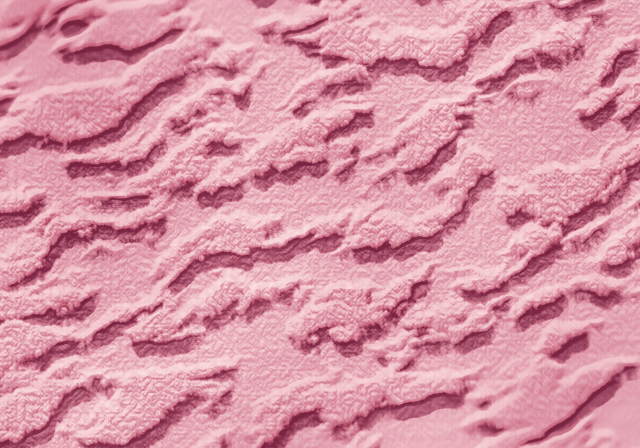
This texture is drawn by a WebGL 2 fragment shader. Its source:

```glsl
#version 300 es
precision highp float;

uniform vec2 u_resolution;
out vec4 fragColor;

vec2 gradientAt(vec2 cell) {
    uvec2 k = uvec2(ivec2(cell)) * uvec2(1597u, 51749u);
    uint n = (k.x ^ k.y) * 277803u;
    n = (n ^ (n >> 15u)) * 739393u;
    n ^= n >> 13u;
    float angle = float(n & 65535u) / 65536.0 * 6.2832;
    return vec2(cos(angle), sin(angle));
}

float noise(vec2 p) {
    vec2 i = floor(p), f = p - i;
    vec2 u = f * f * f * (f * (f * 6.0 - 15.0) + 10.0);
    vec2 e = vec2(1.0, 0.0);
    float low = mix(dot(gradientAt(i), f), dot(gradientAt(i + e.xy), f - e.xy), u.x);
    float high = mix(dot(gradientAt(i + e.yx), f - e.yx), dot(gradientAt(i + e.xx), f - e.xx), u.x);
    return mix(low, high, u.y) * 1.4;
}

// Returns total height, ridge mask and crumb height
vec3 surface(vec2 p, float focus) {
    // Ragged coordinates running along the scraped ridges
    vec2 q = mat2(0.92, -0.39, 0.39, 0.92) * p;
    q += 0.035 * vec2(noise(p * 4.0 + 3.0), noise(p * 5.0 + 19.0));
    q += 0.009 * focus * vec2(noise(p * 27.0 + 8.0), noise(p * 29.0 + 41.0));

    float relief = noise(q * vec2(4.0, 12.0) + 5.0);
    relief += 0.55 * noise(q * vec2(9.0, 25.0) + 31.0);
    relief += 0.22 * noise(q * vec2(24.0, 46.0) + 73.0);
    float ridge = smoothstep(-0.15, 0.45, relief);

    // Rounded crumbs, stronger on the torn ridges
    float crumb = 0.015 * abs(noise(p * 52.0 + 11.0)) + 0.009 * abs(noise(p * 105.0 + 57.0));
    crumb *= mix(0.55, 1.0, ridge) * mix(0.2, 1.0, focus);
    return vec3(0.042 * ridge + 0.006 * relief + crumb, ridge, crumb);
}

vec3 palette(float tone, float ridge) {
    vec3 wine = mix(vec3(0.72, 0.38, 0.48), vec3(0.76, 0.33, 0.44), ridge);
    vec3 c = mix(vec3(0.48, 0.14, 0.26), wine, clamp((tone - 0.15) / 0.21, 0.0, 1.0));
    c = mix(c, vec3(0.84, 0.52, 0.60), clamp((tone - 0.36) / 0.16, 0.0, 1.0));
    c = mix(c, vec3(0.89, 0.64, 0.70), clamp((tone - 0.52) / 0.12, 0.0, 1.0));
    c = mix(c, vec3(0.94, 0.75, 0.78), clamp((tone - 0.64) / 0.11, 0.0, 1.0));
    return mix(c, vec3(0.98, 0.87, 0.88), clamp((tone - 0.75) / 0.15, 0.0, 1.0));
}

void main() {
    vec2 p = gl_FragCoord.xy / u_resolution.y;
    vec2 center = 0.5 * u_resolution / u_resolution.y;
    vec2 light = vec2(-0.28, 0.96);

    // Shallow depth of field across the surface
    float depth = abs(dot(p - center, vec2(-0.35, 0.94)));
    float focus = 1.0 - smoothstep(0.25, 0.72, depth);
    vec3 here = surface(p, focus);

    // Slope away from the light
    float reach = mix(0.006, 0.0022, focus);
    float rise = surface(p + light * reach, focus).x - surface(p - light * reach, focus).x;
    float slope = rise / (2.0 * reach);
    float facing = slope / sqrt(1.5 + slope * slope);

    // Cast shadow below overhanging ridges
    float blocked = 0.0;
    for (int i = 1; i <= 8; i++) {
        float t = float(i) * 0.0045;
        blocked = max(blocked, surface(p + light * t, focus).x - here.x - 0.5 * t);
    }
    float shadow = smoothstep(0.002, 0.024, blocked);

    float tone = 0.675 - 0.17 * facing - 0.34 * shadow - 0.05 * here.y;
    tone += 9.0 * (here.z - 0.004) + 0.07 * noise(p * 2.6 + 90.0);
    fragColor = vec4(palette(tone, here.y), 1.0);
}
```
